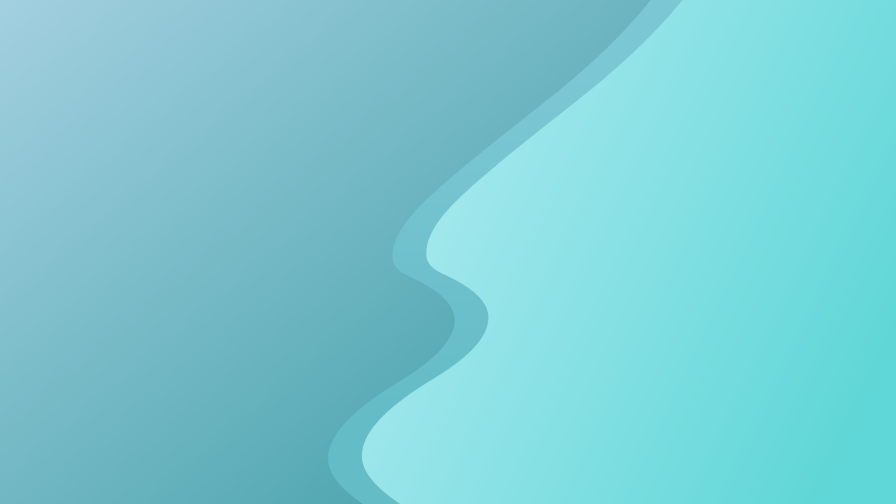
Give the GLSL for this background, as a WebGL 2 fragment shader.

```glsl
#version 300 es
precision highp float;
// Layered teal background: a diagonal gradient on the left, a bright aqua
// sheet on the right, and a mid-tone band along their winding border.
// The border is a Hermite spline x(y); lengths are in canvas heights.

#define BAND_SHIFT vec2(0.067, 0.005)
#define BACK_LIGHT vec3(0.639, 0.816, 0.878)
#define BACK_DARK vec3(0.310, 0.653, 0.690)
#define BACK_SLOPE vec2(0.51, -0.60)
#define SHEET_LIGHT vec3(0.627, 0.906, 0.925)
#define SHEET_DARK vec3(0.373, 0.839, 0.843)
#define SHEET_START vec2(0.856, 0.537)
#define SHEET_SLOPE vec2(0.97, -0.466)
#define BAND_LOW vec3(0.392, 0.737, 0.780)
#define BAND_HIGH vec3(0.482, 0.780, 0.827)

uniform vec2 u_resolution;
out vec4 fragColor;

// Border knots from bottom to top: height, x position, slope dx/dy
const int KNOTS = 9;
const vec3 border[KNOTS] = vec3[KNOTS](
    vec3(0.000, 0.794, -1.50),
    vec3(0.095, 0.718, 0.00),
    vec3(0.248, 0.859, 1.65),
    vec3(0.370, 0.969, 0.00),
    vec3(0.456, 0.880, -2.20),
    vec3(0.498, 0.846, 0.00),
    vec3(0.667, 0.979, 1.18),
    vec3(0.810, 1.157, 1.25),
    vec3(1.000, 1.354, 0.80));

// Cubic Hermite interpolation of the border at height y
float borderX(float y) {
    int i = 0;
    for (int k = 1; k < KNOTS - 1; k++) {
        if (y >= border[k].x) i = k;
    }
    vec3 a = border[i];
    vec3 b = border[i + 1];
    float h = b.x - a.x;
    float t = (y - a.x) / h;
    float s = 1.0 - t;
    return a.y * s * s * (1.0 + 2.0 * t) + b.y * t * t * (3.0 - 2.0 * t)
         + h * t * s * (a.z * s - b.z * t);
}

// Antialiased coverage of the area to the right of the border
float rightOfBorder(vec2 p) {
    float d = p.x - borderX(p.y);
    float pixel = length(vec2(dFdx(d), dFdy(d)));
    return smoothstep(-0.7, 0.7, d / max(pixel, 1e-5));
}

void main() {
    vec2 p = gl_FragCoord.xy / u_resolution.y;

    // Back gradient, darkening away from the top left corner
    float backTone = dot(p - vec2(0.0, 1.0), BACK_SLOPE);
    vec3 color = mix(BACK_LIGHT, BACK_DARK, clamp(backTone, 0.0, 1.0));

    // Band along the border
    vec3 band = mix(BAND_LOW, BAND_HIGH, smoothstep(0.1, 0.9, p.y));
    color = mix(color, band, rightOfBorder(p + BAND_SHIFT));

    // Bright sheet, deepening towards the lower right
    float sheetTone = dot(p - SHEET_START, SHEET_SLOPE);
    vec3 sheet = mix(SHEET_LIGHT, SHEET_DARK, clamp(sheetTone, 0.0, 1.0));
    color = mix(color, sheet, rightOfBorder(p));

    fragColor = vec4(color, 1.0);
}
```
